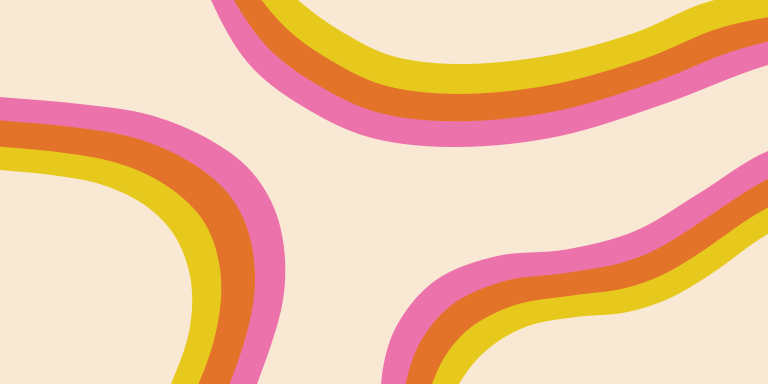
Give the GLSL for this background, as a Shadertoy shader.

```glsl
// Three flowing retro ribbons, each striped pink, orange and yellow, on cream.
// Every ribbon lies between two splines; blending the signed distances to
// its outer and inner spline gives the stripe borders in between.

const int KNOTS = 10;
const int STEPS = 8;
const float GRID_HEIGHT = 384.0; // canvas height in design units, y down

const vec3 CREAM = vec3(0.976, 0.912, 0.832);
const vec3 PINK = vec3(0.926, 0.449, 0.670);
const vec3 ORANGE = vec3(0.890, 0.451, 0.160);
const vec3 YELLOW = vec3(0.906, 0.788, 0.114);

// Catmull-Rom interpolation between b and c
vec2 catmullRom(vec2 a, vec2 b, vec2 c, vec2 d, float t) {
    return b + 0.5 * t * (c - a + t * (2.0 * a - 5.0 * b + 4.0 * c - d
        + t * (3.0 * (b - c) + d - a)));
}

// Signed distance to a spline, positive on the right of its direction
float splineDistance(vec2 p, vec2 knots[KNOTS]) {
    float nearest = 1e9;
    float side = 1.0;
    vec2 start = knots[0];
    for (int i = 0; i < KNOTS - 1; i++) {
        vec2 a = knots[max(i - 1, 0)];
        vec2 b = knots[i];
        vec2 c = knots[i + 1];
        vec2 d = knots[min(i + 2, KNOTS - 1)];
        for (int j = 1; j <= STEPS; j++) {
            vec2 end = catmullRom(a, b, c, d, float(j) / float(STEPS));
            vec2 along = end - start;
            vec2 q = p - start;
            vec2 gap = q - along * clamp(dot(q, along) / dot(along, along), 0.0, 1.0);
            float squared = dot(gap, gap);
            if (squared < nearest) {
                nearest = squared;
                side = along.x * q.y - along.y * q.x;
            }
            start = end;
        }
    }
    return side < 0.0 ? -sqrt(nearest) : sqrt(nearest);
}

// Paints the stripes from the outer edge inwards; borders are width fractions
vec3 paintRibbon(vec3 color, float outer, float inner, vec2 borders, float pixel) {
    vec4 edges = mix(vec4(outer), vec4(inner), vec4(0.0, borders, 1.0));
    vec4 cover = clamp(edges / pixel + 0.5, 0.0, 1.0);
    color = mix(color, PINK, cover.x);
    color = mix(color, ORANGE, cover.y);
    color = mix(color, YELLOW, cover.z);
    return mix(color, CREAM, cover.w);
}

void mainImage(out vec4 fragColor, in vec2 fragCoord) {
    float pixel = GRID_HEIGHT / iResolution.y;
    vec2 p = vec2(fragCoord.x, iResolution.y - fragCoord.y) * pixel;
    vec3 color = CREAM;

    // Upper ribbon, sagging from the top edge, traced right to left
    float outer = splineDistance(p, vec2[KNOTS](
        vec2(880, 40), vec2(768, 65), vec2(664, 104), vec2(560, 136), vec2(460, 147),
        vec2(372, 138), vec2(302, 106), vec2(248, 63), vec2(211, 0), vec2(192, -60)));
    float inner = splineDistance(p, vec2[KNOTS](
        vec2(860, -20), vec2(768, -9), vec2(704, 3), vec2(634, 33), vec2(552, 55),
        vec2(466, 64), vec2(396, 57), vec2(344, 33), vec2(298, 0), vec2(258, -42)));
    color = paintRibbon(color, outer, inner, vec2(0.31, 0.64), pixel);

    // Left ribbon, arching down to the bottom edge
    outer = splineDistance(p, vec2[KNOTS](
        vec2(-80, 90), vec2(0, 97), vec2(80, 104), vec2(150, 115), vec2(212, 141),
        vec2(256, 177), vec2(281, 230), vec2(283, 300), vec2(257, 384), vec2(228, 450)));
    inner = splineDistance(p, vec2[KNOTS](
        vec2(-80, 164), vec2(0, 170), vec2(55, 175.5), vec2(103, 185), vec2(146, 206),
        vec2(176, 238), vec2(191, 282), vec2(189, 332), vec2(171, 384), vec2(146, 440)));
    color = paintRibbon(color, outer, inner, vec2(0.32, 0.68), pixel);

    // Lower right ribbon, rising in waves to the right edge
    outer = splineDistance(p, vec2[KNOTS](
        vec2(386, 440), vec2(381, 384), vec2(396, 327), vec2(436, 280), vec2(497, 256),
        vec2(566, 249.5), vec2(635, 231), vec2(698, 194), vec2(768, 151), vec2(850, 130)));
    inner = splineDistance(p, vec2[KNOTS](
        vec2(434, 440), vec2(459, 384), vec2(488, 349), vec2(528, 326), vec2(576, 317),
        vec2(625, 312.5), vec2(670, 298), vec2(714, 272), vec2(768, 234), vec2(840, 200)));
    color = paintRibbon(color, outer, inner, vec2(0.34, 0.68), pixel);

    fragColor = vec4(color, 1.0);
}
```
